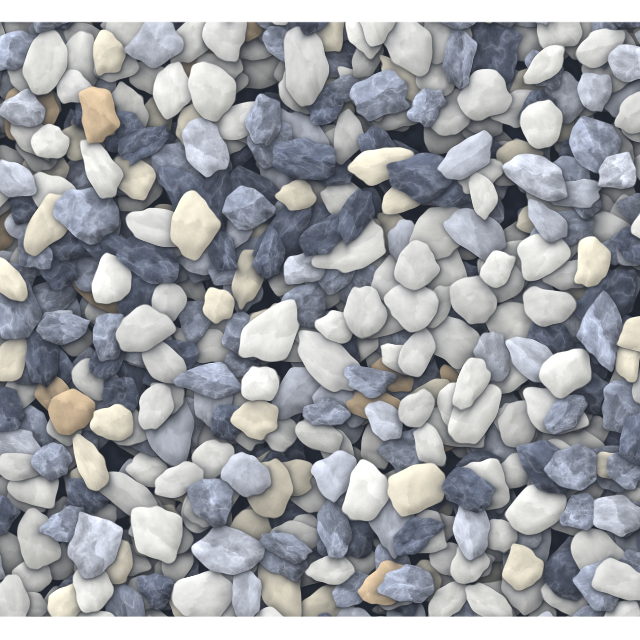
Reproduce this texture procedurally as a three.js fragment shader.

```glsl
// Bed of crushed marble gravel: white, cream and blue-grey chips between plain white margins.
// Layers of jittered cells are painted bottom to top; each cell holds one chip, a softened
// polygon whose blended side normals give its outline, bevel shading and contact shadow.
varying vec2 vUv;

const int LAYERS = 5;
const int SIDES = 7;
const float CELL = 0.083;
const float EDGE = 0.0013;
const vec2 LIGHT = vec2(-0.5, 0.86);
const vec3 GAP = vec3(0.15, 0.17, 0.21);
const vec3 MARGIN = vec3(1.0);

float hash(vec2 p) {
  return fract(sin(dot(p, vec2(127.1, 311.7))) * 43758.5453);
}

float noise(vec2 p) {
  vec2 i = floor(p), f = fract(p);
  f = f * f * (3.0 - 2.0 * f);
  float low = mix(hash(i), hash(i + vec2(1.0, 0.0)), f.x);
  float high = mix(hash(i + vec2(0.0, 1.0)), hash(i + vec2(1.0, 1.0)), f.x);
  return mix(low, high, f.y);
}

float fbm(vec2 p) {
  float sum = 0.0, amp = 0.5;
  for (int i = 0; i < 4; i++) {
    sum += amp * noise(p);
    p = mat2(1.6, 1.2, -1.2, 1.6) * p + 7.3;
    amp *= 0.5;
  }
  return sum / 0.9375;
}

mat2 rotation(float a) {
  return mat2(cos(a), sin(a), -sin(a), cos(a));
}

// Mineral colour for a random pick from 0 to 1, running from white to slate
vec3 mineral(float pick) {
  vec3 c = vec3(0.92, 0.92, 0.905);
  c = mix(c, vec3(0.85, 0.85, 0.845), step(0.23, pick));
  c = mix(c, vec3(0.91, 0.885, 0.81), step(0.42, pick));
  c = mix(c, vec3(0.82, 0.73, 0.61), step(0.53, pick));
  c = mix(c, vec3(0.74, 0.76, 0.81), step(0.55, pick));
  c = mix(c, vec3(0.55, 0.58, 0.65), step(0.69, pick));
  return mix(c, vec3(0.36, 0.39, 0.46), step(0.84, pick));
}

// Softened polygon: xy is the outward tilt, z the signed distance, w the bevel amount
vec4 chip(vec2 q, vec2 seed, float sharpness) {
  vec2 tilt = vec2(0.0);
  float total = 0.0;
  for (int k = 0; k < SIDES; k++) {
    float side = float(k);
    float turn = (side + 0.75 * hash(seed + side * 1.7)) * 6.2832 / float(SIDES);
    vec2 dir = vec2(cos(turn), sin(turn));
    float reach = mix(0.72, 1.08, hash(seed + side * 2.3 + 5.1));
    float weight = exp(sharpness * (dot(q, dir) - reach));
    tilt += dir * weight;
    total += weight;
  }
  float top = exp(-sharpness * 0.26);
  return vec4(tilt / total, log(total) / sharpness, total / (total + top));
}

// Surface colour from facets, bevel light, mottling and pale veins
vec3 surface(vec2 q, vec2 seed, vec2 tilt, float bevel, float pick) {
  float rough = smoothstep(0.5, 0.75, pick);
  float grain = fbm(q * 3.2 + seed * 3.0);
  float fine = noise(q * 17.0 + seed * 5.0) - 0.5;
  float vein = pow(1.0 - abs(2.0 * fbm(q * 1.7 + seed * 2.0 + 9.0) - 1.0), 9.0);
  float angle = 6.2832 * hash(seed + 3.9);
  float ridge = dot(q, vec2(cos(angle), sin(angle))) + 0.5 * (grain - 0.5) - 0.1;
  float facet = smoothstep(-0.05, 0.05, ridge) - 0.5;
  float shade = 1.0 + bevel * (0.22 * dot(tilt, LIGHT) - 0.07);
  shade += mix(0.05, 0.2, rough) * facet;
  shade += mix(0.14, 0.5, rough) * (grain - 0.5) + mix(0.02, 0.12, rough) * fine;
  vec3 c = mineral(pick) * shade * mix(0.94, 1.06, hash(seed + 8.2));
  return c + rough * 0.13 * vein;
}

// Paints one chip and its contact shadow over the colour below
vec3 paintChip(vec3 below, vec2 p, vec2 seed, float depth) {
  float size = CELL * mix(0.37, 0.6, pow(hash(seed + 1.3), 1.6));
  if (length(p) > size * 1.9) return below;
  float pick = hash(seed + 6.7);
  float stretch = mix(1.0, 1.38, hash(seed + 2.9));
  mat2 turn = rotation(6.2832 * hash(seed + 4.4));
  vec2 q = (p * turn) / (size * vec2(stretch, 1.0 / stretch));
  q += 0.16 * (vec2(noise(q * 2.6 + seed), noise(q * 2.6 + seed + 31.0)) - 0.5);
  vec4 shape = chip(q, seed, mix(9.0, 19.0, smoothstep(0.3, 0.8, pick)));
  vec2 tilt = turn * shape.xy;
  float dist = shape.z * size;
  float shadow = exp(-max(dist, 0.0) / 0.0065) * (0.5 - 0.3 * dot(tilt, LIGHT));
  vec3 c = mix(below, GAP * 0.8, shadow * smoothstep(0.035, 0.015, dist));
  if (dist > EDGE) return c;
  vec3 stone = surface(q, seed, tilt, shape.w, pick) * depth;
  return mix(c, stone, smoothstep(EDGE, -EDGE, dist));
}

void main() {
  vec3 color = GAP * mix(0.8, 1.2, noise(vUv * 90.0));
  for (int layer = 0; layer < LAYERS; layer++) {
    float level = float(layer);
    vec2 grid = vUv / CELL + level * vec2(0.37, 0.61);
    float depth = mix(0.74, 1.02, level / float(LAYERS - 1));
    for (int y = -1; y <= 1; y++) {
      for (int x = -1; x <= 1; x++) {
        vec2 cell = floor(grid) + vec2(float(x), float(y));
        vec2 seed = cell + level * vec2(19.3, 27.1);
        vec2 jitter = vec2(hash(seed), hash(seed + 11.7)) - 0.5;
        color = paintChip(color, (grid - cell - 0.5 - 0.8 * jitter) * CELL, seed, depth);
      }
    }
  }
  float bed = smoothstep(0.035, 0.038, vUv.y) * smoothstep(0.967, 0.964, vUv.y);
  gl_FragColor = vec4(mix(MARGIN, clamp(color, 0.0, 1.0), bed), 1.0);
}
```
